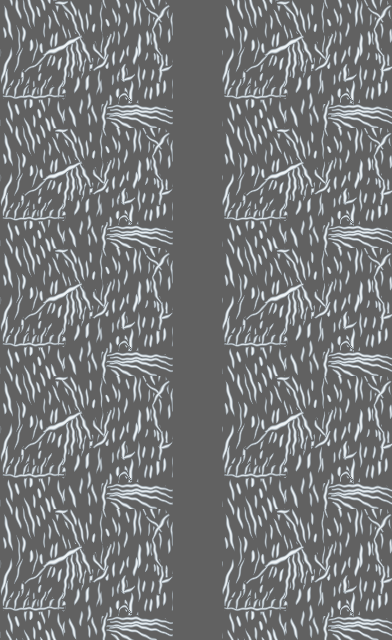
A Shadertoy shader for this pattern:

```glsl
// Two grey bands of pale, bark-like brush strokes, five repeats down, split by a plain gap.

const float TAU = 6.2831853;

float hash(vec2 p) {
    return fract(sin(dot(p, vec2(127.1, 311.7))) * 4375.85);
}

// Tapered stroke from a to b, bowed sideways by bend
float stroke(vec2 p, vec2 a, vec2 b, float bend, float halfWidth) {
    vec2 along = normalize(b - a);
    float len = length(b - a);
    float t = dot(p - a, along) / len;
    float bow = 4.0 * t * (1.0 - t);
    float side = dot(p - a, vec2(-along.y, along.x)) - bend * bow;
    float taper = halfWidth * (0.3 + 0.7 * clamp(bow, 0.0, 1.0));
    return max(abs(side) - taper, (abs(t - 0.5) - 0.5) * len);
}

// Upright dashes in wavering columns that lean with height
float dashes(vec2 p) {
    float lean = mix(0.055, 0.012, smoothstep(0.4, 0.95, p.x));
    float x = p.x - lean * cos(TAU * (p.y - 0.3));
    float spacing = 0.053;
    float d = 1.0;
    for (int k = -1; k <= 1; k++) {
        float column = floor(x / spacing) + float(k);
        float seed = hash(vec2(column, 3.0));
        float count = 3.0 + floor(seed * 4.99);
        float v = p.y * count + hash(vec2(column, 8.0));
        vec2 id = vec2(column, mod(floor(v), count));
        float y = fract(v) - 0.5;
        float t = y / mix(0.16, 0.41, hash(id + 20.0));
        float wander = 0.007 * sin(TAU * (3.0 * p.y + seed))
                     + 0.004 * sin(TAU * (8.0 * p.y + seed * 7.0));
        float jitter = 0.6 * (hash(id + 41.0) - 0.5);
        float tilt = 0.035 * (hash(id + 87.0) - 0.5) * y;
        float center = (column + 0.5 + jitter) * spacing + wander + tilt;
        float halfWidth = mix(0.003, 0.0105, hash(id + 63.0));
        d = min(d, abs(x - center) - halfWidth * (1.0 - t * t * t * t));
    }
    return d;
}

// Heavy branch, its thin twig and the strokes hanging from the fork
float branch(vec2 p) {
    float d = stroke(p, vec2(0.34, 0.43), vec2(0.63, 0.28), 0.012, 0.014);
    d = min(d, stroke(p, vec2(0.20, 0.56), vec2(0.37, 0.41), 0.010, 0.005));
    d = min(d, stroke(p, vec2(0.48, 0.02), vec2(0.62, 0.29), -0.02, 0.007));
    d = min(d, stroke(p, vec2(0.44, 0.02), vec2(0.53, 0.02), 0.0, 0.009));
    for (int k = 0; k < 4; k++) {
        float f = float(k);
        vec2 top = vec2(0.53 + 0.031 * f, 0.37 - 0.025 * f);
        d = min(d, stroke(p, top, vec2(0.49 + 0.07 * f, 0.67 - 0.06 * f), -0.01, 0.009));
    }
    return d;
}

// Level line crossed by short ticks
float comb(vec2 p) {
    float d = stroke(p, vec2(0.03, 0.755), vec2(0.50, 0.745), 0.006, 0.006);
    for (int k = 0; k < 7; k++) {
        float f = float(k);
        float x = 0.05 + 0.068 * f;
        float top = 0.62 + 0.07 * hash(vec2(f, 5.0));
        d = min(d, stroke(p, vec2(x + 0.03, top), vec2(x, 0.755), 0.006, 0.006));
    }
    return d;
}

// Fan of sideways grain beside an upright edge
float grain(vec2 p) {
    float d = stroke(p, vec2(0.83, 0.79), vec2(0.81, 1.02), 0.008, 0.009);
    for (int k = 0; k < 6; k++) {
        float f = float(k);
        vec2 start = vec2(0.84 + 0.025 * mod(f, 2.0), 0.845 + 0.021 * f);
        vec2 end = vec2(1.35 - 0.13 * max(f - 2.0, 0.0), 0.87 + 0.044 * f);
        float wave = 0.006 * sin(p.x * 15.0 + f * 2.0);
        d = min(d, stroke(p + vec2(0.0, wave), start, end, -0.022, 0.008));
    }
    return d;
}

// Crossed twigs, long trailing stem, checks, corner and small arch
float twigs(vec2 p) {
    float d = stroke(p, vec2(1.15, 0.06), vec2(1.26, 0.17), 0.0, 0.006);
    d = min(d, stroke(p, vec2(1.32, 0.04), vec2(1.20, 0.23), 0.015, 0.009));
    d = min(d, stroke(p, vec2(1.20, 0.22), vec2(1.26, 0.44), 0.02, 0.008));
    d = min(d, stroke(p, vec2(1.26, 0.43), vec2(1.24, 0.64), -0.012, 0.008));
    d = min(d, stroke(p, vec2(1.25, 0.55), vec2(1.34, 0.51), 0.012, 0.008));
    d = min(d, stroke(p, vec2(0.73, 0.35), vec2(0.81, 0.45), 0.012, 0.008));
    d = min(d, stroke(p, vec2(0.86, 0.27), vec2(0.81, 0.46), 0.0, 0.008));
    d = min(d, stroke(p, vec2(0.84, 0.43), vec2(0.74, 0.55), -0.012, 0.009));
    d = min(d, stroke(p, vec2(0.97, 0.50), vec2(0.96, 0.63), 0.0, 0.011));
    d = min(d, stroke(p, vec2(0.95, 0.62), vec2(1.05, 0.59), 0.008, 0.008));
    return min(d, stroke(p, vec2(0.92, 0.80), vec2(1.02, 0.80), -0.07, 0.006));
}

void mainImage(out vec4 fragColor, in vec2 fragCoord) {
    vec2 uv = fragCoord / iResolution.xy;
    float down = 1.0 - uv.y;

    // Rows drift slightly in height along the band
    float drift = 0.065 * smoothstep(0.18, 0.42, down) * (1.0 - smoothstep(0.6, 0.95, down));
    vec2 p = vec2(mod(uv.x * 3.06, 1.73), fract(down * 5.0 + drift));

    // Drawn features wobble by hand and push the loose dashes aside
    vec2 q = p + 0.005 * sin(p.yx * 37.0) + 0.003 * sin(p.yx * 83.0 + 1.0);
    float features = min(min(branch(q), comb(q)), min(grain(q), twigs(q)));
    float grainArea = max(0.83 - p.x, 0.835 + 0.07 * (p.x - 0.83) - p.y);
    float d = min(features, max(dashes(p), 0.02 - min(features, grainArea)));
    d = max(d, abs(p.x - 0.677) - 0.668);

    // Soft edges with a cool tint in the half tones
    float soft = max(0.0095, 4.6 / iResolution.y);
    float ink = 1.0 - smoothstep(-soft, soft, d);
    vec3 color = mix(vec3(0.38), vec3(0.94, 0.96, 0.97), ink);
    color += vec3(0.0, 0.025, 0.045) * 4.0 * ink * (1.0 - ink);
    fragColor = vec4(color, 1.0);
}
```
